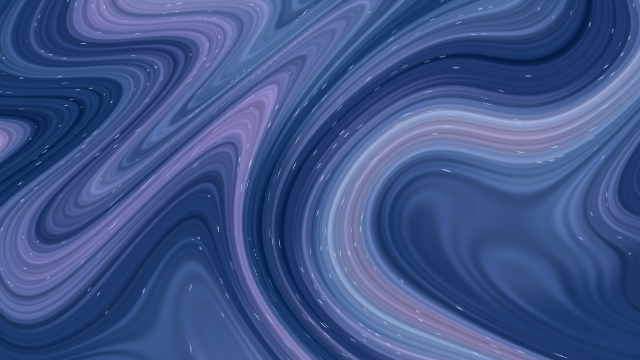
Reproduce this texture procedurally as a WebGL 2 fragment shader.

```glsl
#version 300 es
precision highp float;
// Marbled liquid paint: folded blue and lavender bands with fine flow strands and glints.
uniform vec2 u_resolution;
out vec4 fragColor;

float hash(vec2 cell) {
    return fract(sin(dot(cell, vec2(127.1, 311.7))) * 43758.5);
}

// Alternating sine shears fold the plane without changing areas.
vec2 foldPlane(vec2 p) {
    float freq = 3.0;
    for (int i = 0; i < 4; i++) {
        float phase = float(i) * 2.1;
        p.x += 0.80 / freq * sin(freq * p.y + phase + 0.6);
        p.y += 0.72 / freq * sin(freq * p.x + phase * 1.7 + 2.4);
        p = mat2(0.5, 0.866, -0.866, 0.5) * p;
        freq *= 1.28;
    }
    return p;
}

// Dark navy to pale lavender; stops follow the area each tone covers.
vec3 paint(float tone) {
    vec3 c = mix(vec3(0.02, 0.12, 0.30), vec3(0.11, 0.22, 0.42), smoothstep(0.03, 0.17, tone));
    c = mix(c, vec3(0.22, 0.32, 0.53), smoothstep(0.29, 0.49, tone));
    c = mix(c, vec3(0.33, 0.42, 0.64), smoothstep(0.52, 0.71, tone));
    c = mix(c, vec3(0.45, 0.49, 0.70), smoothstep(0.75, 0.90, tone));
    return mix(c, vec3(0.58, 0.59, 0.78), smoothstep(0.92, 0.99, tone));
}

// Short dashes scattered in cells that are stretched along the flow.
float glints(vec2 flow, float footprint, float density) {
    vec2 g = flow * vec2(60.0, 30.0);
    vec2 cell = floor(g);
    vec2 d = abs(fract(g) - 0.5 - 0.3 * (vec2(hash(cell + 7.3), hash(cell + 2.9)) - 0.5));
    float pixel = footprint * 30.0;
    float width = min(0.3, 0.9 * pixel + 0.02);
    float dash = (1.0 - smoothstep(0.3 * width, width, d.y)) * (1.0 - smoothstep(0.1, 0.34, d.x));
    float lit = step(1.0 - density, hash(cell)) * (0.4 + 0.6 * hash(cell + 5.1));
    return dash * lit * (1.0 - smoothstep(0.5, 1.1, pixel));
}

void main() {
    vec2 p = gl_FragCoord.xy / u_resolution.y;
    vec2 q = foldPlane(p);
    float along = q.x;
    float across = q.y + 0.3 * sin(2.6 * q.x) * cos(4.0 * q.y);
    float footprint = length(vec2(dFdx(across), dFdy(across)));

    // Broad light pools and a dark central channel
    vec2 lower = p - vec2(1.35, 0.32);
    vec2 upper = p - vec2(0.85, 0.80);
    vec2 channel = p - vec2(0.72, 0.40);
    float pool = exp(-6.0 * dot(lower, lower));
    float light = 0.7 * pool + 0.4 * exp(-9.0 * dot(upper, upper))
                - 0.5 * exp(-12.0 * dot(channel, channel));

    // Layered sines: wide bands first, then ever finer strands
    float bands = light - 0.08;
    float strands = 0.0;
    float freq = 6.0;
    float amp = 0.8;
    for (int i = 0; i < 8; i++) {
        float n = float(i);
        float wave = sin(freq * across + 1.2 * sin(1.7 * along + 2.0 * n) + 1.9 * n);
        wave *= 0.8 + 0.3 * sin(0.37 * freq * across + 2.3 * along + n);
        wave *= 1.0 - smoothstep(0.9, 2.6, freq * footprint);
        bands += amp * wave;
        if (i > 3) strands += 0.4 * wave;
        freq *= 1.91;
        amp *= 0.68;
    }
    float tone = 1.0 / (1.0 + exp(-2.1 * bands));
    vec3 color = paint(tone);

    // Drift between violet and steel blue, plus strand relief
    float hue = sin(8.0 * across + 1.5 * along + 0.7);
    color += hue * tone * vec3(0.045, -0.025, 0.0);
    color *= 1.0 + 0.12 * strands;

    // Rose veins in the lower light pool
    float vein = smoothstep(0.72, 1.0, sin(10.0 * across + 1.0)) * pool;
    color = mix(color, vec3(0.62, 0.42, 0.58) * (1.0 + 0.15 * strands), 0.6 * vein);

    // Pale glints, denser where the paint is light
    float spark = glints(vec2(along, across), footprint, 0.05 + 0.10 * tone);
    color = mix(color, vec3(0.80, 0.85, 0.96), 0.6 * spark);
    fragColor = vec4(clamp(color, 0.0, 1.0), 1.0);
}
```
